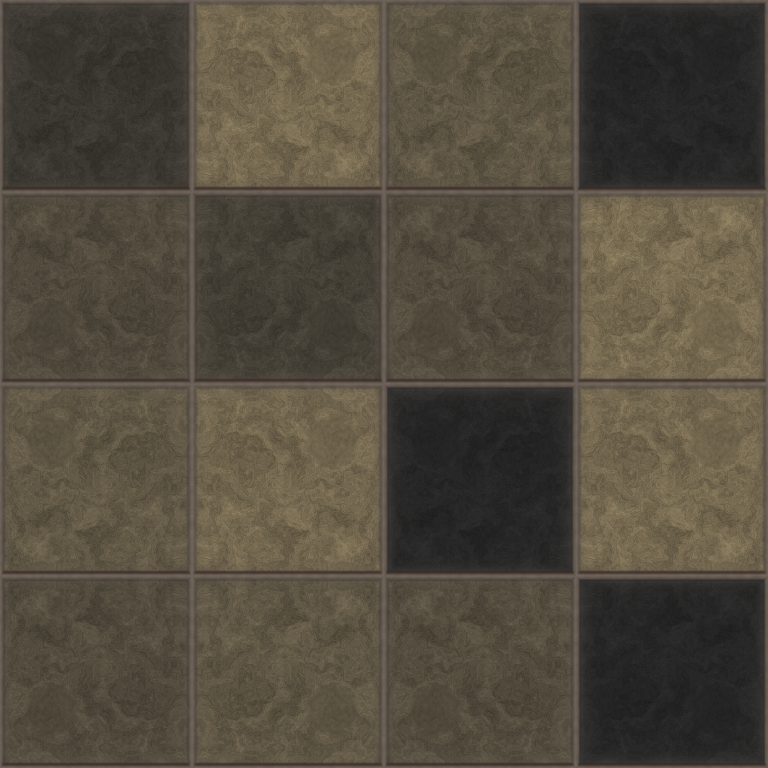
Give the GLSL for this texture, as a three.js fragment shader.

```glsl
#define TILES 4.0
#define GROUT_HALF 0.017
#define EDGE_SOFT 0.006
#define HAZE_WIDTH 0.032
#define HAZE_AMOUNT 0.38
#define MOTTLE 0.36
#define VEIN 0.07
#define GRAIN 0.10
#define MEDALLION_POS vec2(0.27, 0.30)
#define MEDALLION_RADIUS 0.15

varying vec2 vUv;

const vec3 CHARCOAL = vec3(0.145, 0.146, 0.145);
const vec3 SAND = vec3(0.485, 0.432, 0.325);
const vec3 GROUT = vec3(0.415, 0.375, 0.340);
const vec3 RUST = vec3(0.235, 0.175, 0.145);

vec2 gradientAt(vec2 cell) {
  float h = fract(sin(dot(cell, vec2(127.1, 311.7))) * 43758.5);
  return vec2(cos(h * 6.2832), sin(h * 6.2832));
}

float gradientNoise(vec2 p) {
  vec2 i = floor(p);
  vec2 f = p - i;
  vec2 u = f * f * f * (f * (f * 6.0 - 15.0) + 10.0);
  vec2 x = vec2(1.0, 0.0);
  float a = dot(gradientAt(i), f);
  float b = dot(gradientAt(i + x.xy), f - x.xy);
  float c = dot(gradientAt(i + x.yx), f - x.yx);
  float d = dot(gradientAt(i + x.xx), f - x.xx);
  return mix(mix(a, b, u.x), mix(c, d, u.x), u.y);
}

float fbm(vec2 p) {
  float sum = 0.0;
  float amp = 0.6;
  for (int k = 0; k < 4; k++) {
    sum += amp * gradientNoise(p);
    p = mat2(0.8, 0.6, -0.6, 0.8) * p * 2.03 + 11.3;
    amp *= 0.55;
  }
  return sum;
}

// Glaze shade of each tile: one column per row of tiles, bottom row first
float tileShade(vec2 cell) {
  const mat4 SHADES = mat4(
    0.50, 0.65, 0.52, 0.0,
    0.67, 0.87, 0.0, 0.90,
    0.48, 0.35, 0.51, 0.94,
    0.23, 0.90, 0.64, 0.0);
  vec4 index = vec4(0.0, 1.0, 2.0, 3.0);
  vec4 column = 1.0 - step(0.5, abs(index - cell.x));
  vec4 row = 1.0 - step(0.5, abs(index - cell.y));
  return dot(column, SHADES * row);
}

// Mottled, veined relief with a round medallion near one corner
float ornament(vec2 p) {
  vec2 warp = vec2(fbm(p * 5.0 + 3.7), fbm(p * 5.0 + 19.1));
  float cloud = fbm(p * 6.5 + 2.2 * warp);
  float veins = sin(cloud * 34.0 + 5.0 * warp.x);
  float grain = fbm(p * 38.0 + 4.0 * warp);

  vec2 m = p - MEDALLION_POS;
  float r = length(m) + 0.03 * cloud;
  float petals = cos(8.0 * atan(m.y, m.x));
  float rings = sin(r * 150.0 + 1.3 * petals);
  float inside = 1.0 - smoothstep(0.75, 1.05, r / MEDALLION_RADIUS);
  float rim = exp(-pow((r - MEDALLION_RADIUS) / 0.012, 2.0));

  float relief = MOTTLE * cloud + VEIN * smoothstep(0.1, 1.0, veins)
    - VEIN * smoothstep(0.5, 1.0, -veins);
  relief = mix(relief, 0.35 * relief + 0.025 * rings - 0.03, inside);
  float centre = exp(-dot(p - vec2(0.56, 0.59), p - vec2(0.56, 0.59)) / 0.012);
  return relief + GRAIN * grain + 0.04 * rim + 0.06 * centre;
}

void main() {
  vec2 grid = vUv * TILES;
  vec2 cell = min(floor(grid), TILES - 1.0);
  vec2 f = grid - cell;

  // Every other row and column is mirrored
  vec2 p = mix(f, 1.0 - f, mod(cell, 2.0));
  vec3 color = mix(CHARCOAL, SAND, tileShade(cell));
  color *= 1.0 + ornament(p);

  // Dusty haze towards the tile edges
  vec2 edge = min(f, 1.0 - f);
  float d = min(edge.x, edge.y);
  float haze = exp(-max(d - GROUT_HALF, 0.0) / HAZE_WIDTH);
  color = mix(color, GROUT, HAZE_AMOUNT * haze);

  // Shadowed lip, then the rounded grout
  float lip = exp(-pow((d - GROUT_HALF - 0.004) / 0.006, 2.0));
  color *= 1.0 - 0.16 * lip;
  float grout = 1.0 - smoothstep(GROUT_HALF - EDGE_SOFT, GROUT_HALF + EDGE_SOFT, d);
  float wear = 1.0 + 0.10 * gradientNoise(grid * 24.0);
  float bevel = 1.05 - 0.22 * smoothstep(0.0, GROUT_HALF, d);
  color = mix(color, GROUT * wear * bevel, 0.88 * grout);

  // Rusty shadow along the bottom of each tile
  float rust = exp(-pow((f.y - 0.019) / 0.008, 2.0));
  rust *= smoothstep(0.004, 0.022, edge.x);
  color = mix(color, RUST, 0.75 * rust);

  gl_FragColor = vec4(color, 1.0);
}
```
